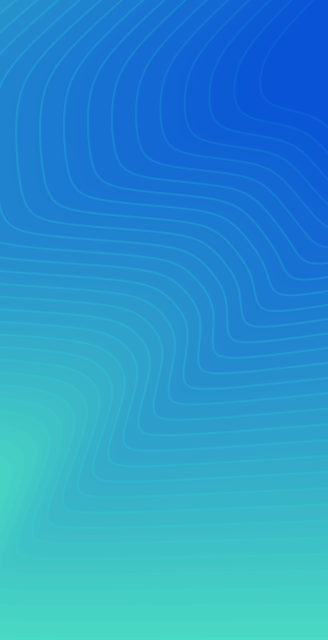
A Shadertoy shader for this background:

```glsl
// Blue to mint layers of flowing contour bands, parted by thin glowing lines.

// Corners of the guiding curve: start position (xy) and shift per band (zw),
// in hundredths of the canvas width, with y measured down from the top.
const vec4 corners[7] = vec4[7](
    vec4(93.1, 0.0, -6.45, 0.0),
    vec4(73.0, 18.4, -7.3, 0.5),
    vec4(74.0, 35.2, -6.9, 3.4),
    vec4(95.7, 35.2, -3.3, 3.6),
    vec4(110.5, 58.2, -3.62, 2.9),
    vec4(117.9, 56.6, -4.67, 4.6),
    vec4(178.6, 29.8, 0.0, 5.5));
const float rounding[7] = float[7](0.0, 8.0, 6.5, 7.0, 7.0, 4.0, 0.0);
const float shear = 0.5;

// Corner of one band, with y sheared so that the curve never doubles back.
vec2 cornerAt(int i, float band) {
    vec2 c = corners[i].xy + band * corners[i].zw;
    return vec2(c.x, c.y + shear * c.x);
}

// Horizontal place of a band's curve: straight runs joined by soft ramps.
float curveX(float s, float band) {
    vec2 a = cornerAt(0, band);
    vec2 b = cornerAt(1, band);
    float slope = (b.x - a.x) / (b.y - a.y);
    float x = a.x + slope * (s - a.y);
    for (int i = 1; i < 6; i++) {
        a = b;
        b = cornerAt(i + 1, band);
        float next = min((b.x - a.x) / max(b.y - a.y, 0.1), 5.0);
        float d = s - a.y;
        x += (next - slope) * 0.5 * (d + sqrt(d * d + rounding[i] * rounding[i]));
        slope = next;
    }
    return x;
}

// Continuous band index at a point, found by bisection.
float bandIndex(vec2 p) {
    float s = p.y + shear * p.x;
    float low = -0.9, high = 33.0;
    for (int i = 0; i < 18; i++) {
        float middle = 0.5 * (low + high);
        if (p.x < curveX(s, middle)) low = middle;
        else high = middle;
    }
    return 0.5 * (low + high);
}

void mainImage(out vec4 fragColor, in vec2 fragCoord) {
    vec2 uv = fragCoord / iResolution.xy;
    float t = bandIndex(vec2(uv.x, 1.0 - uv.y) * vec2(100.0, 195.5));

    // Signed distance to the nearest contour, in canvas widths
    float pixel = 1.0 / iResolution.x;
    float gradient = length(vec2(dFdx(t), dFdy(t))) * iResolution.x;
    float contour = max(floor(t + 0.5), 0.0);
    float d = (t - contour) / max(gradient, 0.001);

    // Stepped fill with smooth edges, plus a slight drift inside each band
    float edge = smoothstep(-pixel, pixel, d);
    float level = mix(contour - 0.5 + edge, t, 0.25);
    float shade = clamp(level / 31.0, 0.0, 1.0);
    vec3 color = mix(vec3(0.035, 0.33, 0.84), vec3(0.30, 0.87, 0.76), shade);

    // Bright contour lines, strongest in the middle bands
    float line = 1.0 - smoothstep(0.0008, 0.0022 + pixel, abs(d));
    float strength = 0.16 + 0.24 * smoothstep(0.0, 0.3, shade) * smoothstep(1.0, 0.55, shade);
    line *= step(-0.5, t) * strength;
    color = mix(color, mix(vec3(0.10, 0.62, 0.88), vec3(0.22, 0.86, 0.82), shade), line);

    fragColor = vec4(color, 1.0);
}
```
